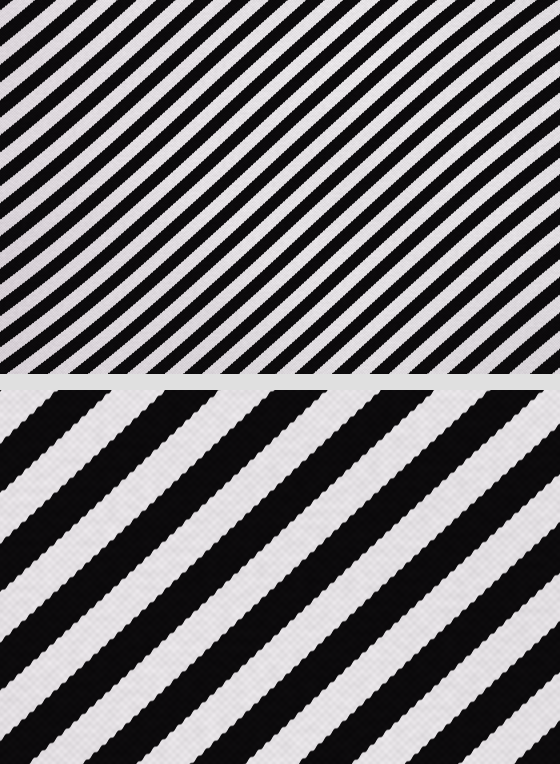
Top: the whole. Bottom: its middle third, enlarged.
Write a WebGL 1 fragment shader that draws this pattern.

```glsl
precision highp float;

uniform vec2 u_resolution;

const vec3 INK = vec3(0.046, 0.040, 0.047);
const vec3 CLOTH = vec3(0.912, 0.902, 0.912);
const vec3 CLOTH_SHADE = vec3(0.825, 0.805, 0.826);
const vec2 STRIPE_RATE = vec2(10.5, -11.3);   // stripes per canvas height along x and y
const float STRIPE_OFFSET = 0.2;              // in repeats
const vec3 BEND = vec3(1.0, 1.5, 0.3);        // cubic sag of the cloth
const float WHITE_SHARE = 0.5;                // white part of one repeat
const float THREADS = 140.0;                  // threads per canvas height
const float TOOTH = 0.011;                    // stepped edge depth, in repeats
const float WOBBLE = 0.03;                    // slow drift of the stripes, in repeats
const float EDGE_SOFTNESS = 0.005;
const float WEAVE_CONTRAST = 0.022;
const float GRAIN_CONTRAST = 0.035;
const float TAU = 6.2832;

vec2 gradientAt(vec2 cell) {
  float angle = TAU * fract(sin(dot(cell, vec2(127.1, 311.7))) * 43758.5);
  return vec2(cos(angle), sin(angle));
}

float gradientNoise(vec2 p) {
  vec2 cell = floor(p);
  vec2 f = fract(p);
  vec2 w = f * f * f * (f * (f * 6.0 - 15.0) + 10.0);
  float a = dot(gradientAt(cell), f);
  float b = dot(gradientAt(cell + vec2(1.0, 0.0)), f - vec2(1.0, 0.0));
  float c = dot(gradientAt(cell + vec2(0.0, 1.0)), f - vec2(0.0, 1.0));
  float d = dot(gradientAt(cell + 1.0), f - 1.0);
  return mix(mix(a, b, w.x), mix(c, d, w.x), w.y);
}

// Stripe count across the bent cloth; whole numbers are white centres.
float stripePhase(vec2 p) {
  float sag = BEND.x * p.x * p.x * p.x
            + BEND.y * p.x * p.y * p.y
            - BEND.z * p.y * p.x * p.x;
  float drift = WOBBLE * gradientNoise(p * 3.0 + 7.0);
  return STRIPE_OFFSET + dot(STRIPE_RATE, p) - sag + drift;
}

void main() {
  vec2 p = (gl_FragCoord.xy - 0.5 * u_resolution) / u_resolution.y;

  // Diagonal stripes with a thread-stepped edge
  float phase = stripePhase(p);
  float tooth = TOOTH * sin(TAU * THREADS * p.x);
  float fromCentre = abs(fract(phase + 0.5) - 0.5);
  float blur = EDGE_SOFTNESS + 0.5 * length(STRIPE_RATE) / u_resolution.y;
  float edge = 0.5 * WHITE_SHARE + tooth;
  float white = 1.0 - smoothstep(edge - blur, edge + blur, fromCentre);

  // Woven threads and uneven fibre
  float weave = sin(TAU * THREADS * p.x) * sin(TAU * THREADS * p.y);
  float grain = gradientNoise(p * vec2(90.0, 150.0));
  float fibre = WEAVE_CONTRAST * weave + GRAIN_CONTRAST * grain;

  // Soft light, fading toward the lower corners and the left side
  float fade = 0.25 + 0.55 * dot(p, p) - 0.35 * p.y - 0.2 * p.x;
  fade += 0.3 * gradientNoise(p * 2.5 + 3.0);
  vec3 cloth = mix(CLOTH, CLOTH_SHADE, clamp(fade, 0.0, 1.0));
  cloth += vec3(0.008, -0.002, 0.004) * clamp(-p.x, 0.0, 1.0);

  vec3 colour = mix(INK + 0.3 * fibre, cloth + fibre, white);
  gl_FragColor = vec4(clamp(colour, 0.0, 1.0), 1.0);
}
```
